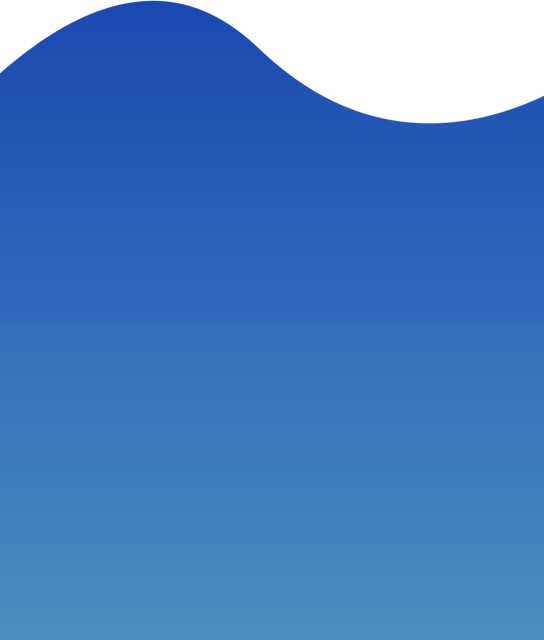
Reproduce this background procedurally as a Shadertoy shader.

```glsl
// Draws a blue vertical gradient capped by a smooth wave under a white sky.
#define SKY_COLOR vec3(1.0)
#define TOP_COLOR vec3(0.103, 0.283, 0.692)
#define BOTTOM_COLOR vec3(0.287, 0.565, 0.757)
#define SEAM_HEIGHT 0.493
#define SEAM_FADE 0.10
#define SEAM_TINT vec3(-0.003, -0.008, 0.010)

// Wave knots: x, height, slope
#define LEFT_KNOT vec3(0.0, 0.8854, 0.745)
#define CREST_KNOT vec3(0.282, 0.9987, 0.0)
#define BEND_KNOT vec3(0.4756, 0.9245, -0.811)
#define TROUGH_KNOT vec3(0.790, 0.8073, 0.0)
#define RIGHT_KNOT vec3(1.0, 0.8503, 0.401)

// Cubic curve between two knots with matching heights and slopes
float hermite(vec3 a, vec3 b, float x) {
    float span = b.x - a.x;
    float t = (x - a.x) / span;
    float s = 1.0 - t;
    return s * s * ((1.0 + 2.0 * t) * a.y + t * span * a.z)
         + t * t * ((1.0 + 2.0 * s) * b.y - s * span * b.z);
}

float waveHeight(float x) {
    if (x < CREST_KNOT.x) return hermite(LEFT_KNOT, CREST_KNOT, x);
    if (x < BEND_KNOT.x) return hermite(CREST_KNOT, BEND_KNOT, x);
    if (x < TROUGH_KNOT.x) return hermite(BEND_KNOT, TROUGH_KNOT, x);
    return hermite(TROUGH_KNOT, RIGHT_KNOT, x);
}

// Linear ramp with a faint hue seam across the middle
vec3 waterColor(float y) {
    float offset = y - SEAM_HEIGHT;
    float seam = sign(offset) * exp(-abs(offset) / SEAM_FADE);
    return mix(BOTTOM_COLOR, TOP_COLOR, y) + SEAM_TINT * seam;
}

void mainImage(out vec4 fragColor, in vec2 fragCoord) {
    vec2 uv = fragCoord / iResolution.xy;

    // Antialiased coverage measured across the sloping edge
    float pixelX = 1.0 / iResolution.x;
    float height = waveHeight(uv.x);
    float rise = (waveHeight(uv.x + 0.5 * pixelX) - waveHeight(uv.x - 0.5 * pixelX)) * iResolution.y;
    float edge = (height - uv.y) * iResolution.y / sqrt(1.0 + rise * rise);
    float water = smoothstep(-0.8, 0.8, edge);

    fragColor = vec4(mix(SKY_COLOR, waterColor(uv.y), water), 1.0);
}
```
